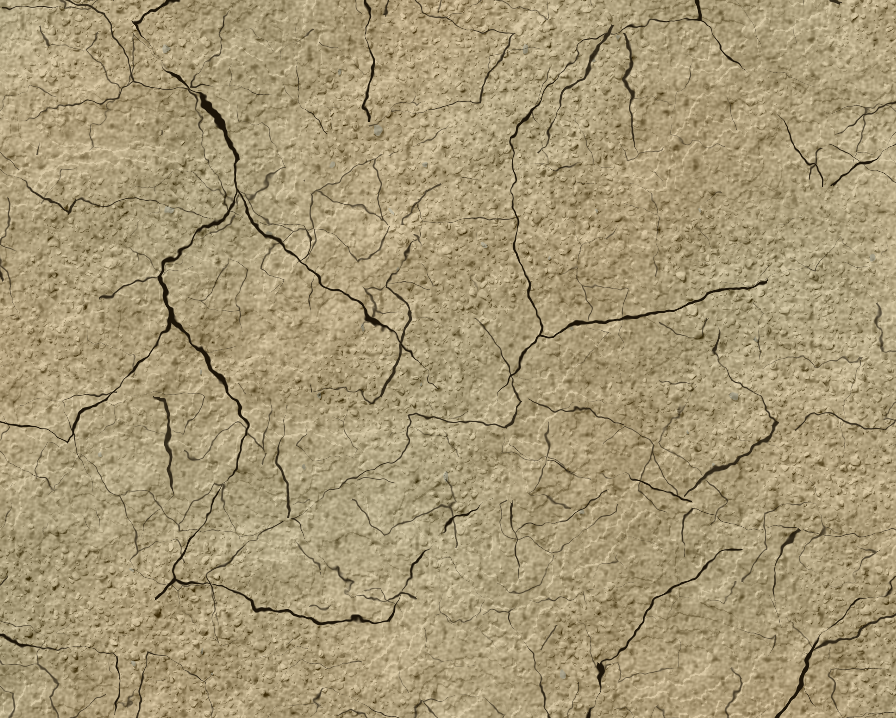
This texture is drawn by a Shadertoy shader. Its source:

```glsl
// Dry, cracked clay with patches of fine gravel, lit from the upper left.
// Side-lit gradient noise forms the soil, scattered domes form the gravel,
// and warped Voronoi borders of varying width form three sizes of crack.

const vec2 LIGHT = vec2(-0.53, 0.85);

vec2 hash2(vec2 p) {
    vec3 q = fract(p.xyx * vec3(0.1031, 0.1030, 0.0973));
    q += dot(q, q.yzx + 33.33);
    return fract((q.xx + q.yz) * q.zy);
}

float corner(vec2 cell, vec2 offset) {
    float angle = 6.2832 * hash2(cell).x;
    return dot(vec2(cos(angle), sin(angle)), offset);
}

float gradientNoise(vec2 p) {
    vec2 i = floor(p), f = fract(p);
    vec2 u = f * f * f * (f * (f * 6.0 - 15.0) + 10.0);
    vec2 e = vec2(1, 0);
    return mix(mix(corner(i, f), corner(i + e, f - e), u.x),
               mix(corner(i + e.yx, f - e.yx), corner(i + 1.0, f - 1.0), u.x), u.y);
}

vec2 noise2(vec2 p) {
    return vec2(gradientNoise(p), gradientNoise(p + 71.7));
}

// Soil height: rough octaves plus thin, ragged flakes
float soilHeight(vec2 p, float flakes) {
    float height = 0.0, amp = 0.8, freq = 13.0;
    for (int i = 0; i < 5; i++) {
        height += amp * gradientNoise(p * freq + float(i) * 13.1);
        amp *= 0.58;
        freq *= 2.03;
    }
    float level = 5.0 * gradientNoise(p * 7.0 + 40.0) + 1.8 * height;
    float terrace = floor(level) + smoothstep(0.46, 0.54, fract(level));
    return height + 0.16 * flakes * terrace;
}

// Scattered stones with cast shadows: x = tone, y = grey stone coverage
vec2 pebbles(vec2 p, float scale, float density) {
    vec2 q = p * scale, cell = floor(q), f = fract(q);
    vec2 result = vec2(0);
    for (int y = -1; y <= 1; y++)
    for (int x = -1; x <= 1; x++) {
        vec2 o = vec2(x, y);
        vec2 place = hash2(cell + o), kind = hash2(cell + o + 57.0);
        if (kind.x > density) continue;
        vec2 v = f - o - 0.5 - 0.6 * (place - 0.5);
        v.x *= 0.8 + 0.45 * place.y;
        float r = mix(0.18, 0.42, kind.y * kind.y);
        float body = 1.0 - smoothstep(0.75 * r, 1.05 * r, length(v));
        float shadow = 1.0 - smoothstep(0.6 * r, 1.15 * r, length(v + LIGHT * r * 0.6));
        result.x = mix(result.x, -0.27, shadow * (1.0 - body));
        float dome = 0.03 + 0.10 * dot(v, LIGHT) / r + 0.16 * (place.x - 0.5);
        result.x = mix(result.x, dome, body);
        result.y = max(result.y, body * step(0.97, place.y));
    }
    return result;
}

// Signed distance to the open cracks along Voronoi borders
float crackGap(vec2 p, float scale, float width, float keep) {
    vec2 q = p * scale, cell = floor(q), f = fract(q);
    vec2 home = vec2(0), near = vec2(9);
    for (int y = -1; y <= 1; y++)
    for (int x = -1; x <= 1; x++) {
        vec2 o = vec2(x, y), v = o + hash2(cell + o) - f;
        if (dot(v, v) < dot(near, near)) { near = v; home = o; }
    }
    float gap = 1.0;
    for (int y = -2; y <= 2; y++)
    for (int x = -2; x <= 2; x++) {
        vec2 o = home + vec2(x, y), v = o + hash2(cell + o) - f;
        vec2 across = v - near;
        vec2 edge = hash2(2.0 * cell + home + o + 19.0);
        if (dot(across, across) < 1e-5 || edge.x > keep) continue;
        vec2 n = normalize(across);
        float w = width * (0.4 + 0.6 * edge.y) * mix(0.5, 1.0, abs(n.x));
        gap = min(gap, dot(0.5 * (near + v), n) / scale - w);
    }
    return gap;
}

void mainImage(out vec4 fragColor, in vec2 fragCoord) {
    float px = 1.0 / iResolution.y;
    vec2 p = fragCoord * px + 3.0;

    // Patches of gravel between smoother clay
    float patches = gradientNoise(p * 2.3) + 0.5 * gradientNoise(p * 6.5 + 9.0);
    float gravel = smoothstep(-0.15, 0.2, patches);

    // Side-lit soil, small pits and fine grain
    float flakes = 1.0 - 0.6 * gravel;
    vec2 e = LIGHT * 0.0013;
    float tone = 0.68 * (soilHeight(p - e, flakes) - soilHeight(p + e, flakes));
    tone += 0.044 + 0.07 * gradientNoise(p * 2.7 + 5.0) + 0.05 * gradientNoise(p * 14.0);
    tone += 0.12 * gradientNoise(p * 190.0) + 0.07 * gradientNoise(p * 105.0 + 3.0);
    tone -= 0.6 * max(gradientNoise(p * 80.0 + 17.0) - 0.22, 0.0);

    // Coarse and fine stones
    vec2 ragged = p + 0.006 * noise2(p * 85.0);
    vec2 coarse = pebbles(ragged, 62.0, 0.08 + 0.35 * gravel);
    vec2 fine = pebbles(ragged + 7.3, 115.0, 0.2 + 0.55 * gravel);
    tone += (0.4 + 0.6 * gravel) * (coarse.x + 0.8 * fine.x);

    // Jagged cracks, tapering out where the noise is low
    vec2 warped = p + 0.045 * noise2(p * 5.0) + 0.017 * noise2(p * 17.0)
                + 0.007 * noise2(p * 50.0) + 0.0025 * noise2(p * 120.0);
    float breaks = 0.7 * gradientNoise(p * 24.0 + 51.0);
    float taper = gradientNoise(p * 4.0 + 31.0) + breaks;
    float hairPatch = gradientNoise(p * 5.0 + 63.0) + breaks - 0.1 * gravel;
    float wide = crackGap(warped, 3.5, 0.0042 * clamp(0.7 + 1.6 * taper, -0.5, 1.1), 0.58);
    float thin = crackGap(warped + 11.0, 7.0, 0.0023 * clamp(0.5 - 2.5 * taper, -1.0, 1.1), 0.45);
    float hair = crackGap(warped + 23.0, 16.0, 0.0016 * clamp(0.4 + 3.0 * hairPatch, -1.0, 1.0), 0.48);
    tone += 0.02 * exp(-max(wide, 0.0) / 0.008);
    float soft = 0.75 * px;
    float open = 1.0 - smoothstep(-soft, soft, wide);
    open = max(open, 0.85 * (1.0 - smoothstep(-soft, soft, thin)));
    open = max(open, 0.65 * (1.0 - smoothstep(-soft, soft, hair)));

    // Clay colours from tone, with warm patches and grey stones
    vec3 crackDark = vec3(0.11, 0.08, 0.03);
    vec3 clay = vec3(0.65, 0.59, 0.45) + clamp(tone, -0.42, 0.2);
    clay += vec3(0.03, 0.0, -0.01) * gradientNoise(p * 3.2 + 83.0);
    clay = mix(clay, vec3(0.50, 0.50, 0.44) + 0.6 * tone, 0.6 * coarse.y);
    fragColor = vec4(mix(max(clay, crackDark), crackDark, open), 1.0);
}
```
